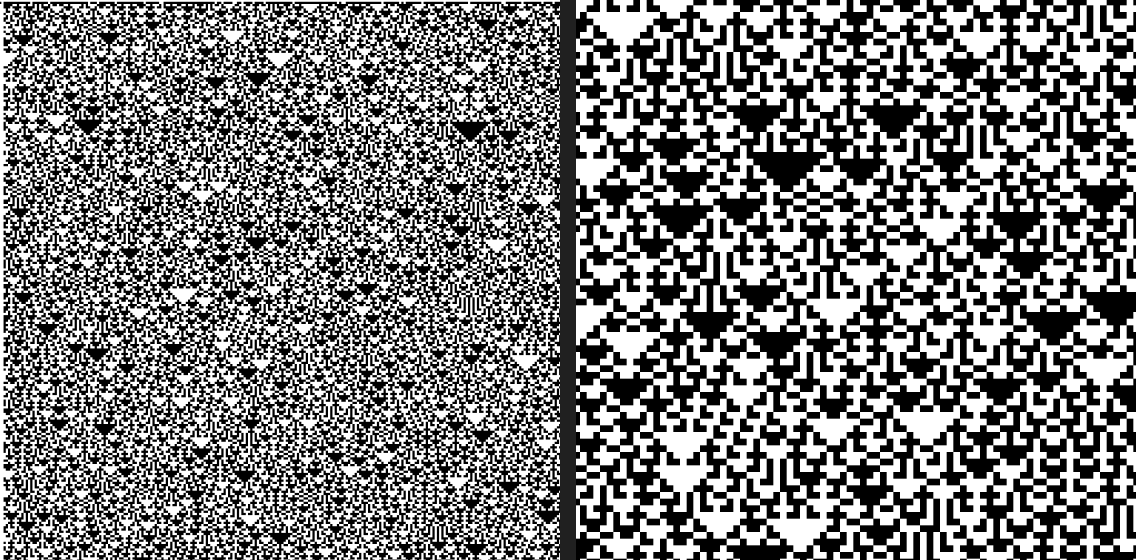
Left, the full canvas; right, a detail of the centre.
Give the GLSL for this pattern, as a Shadertoy shader.

```glsl
// Black and white weave of a one-dimensional cellular automaton, growing downwards
// from random cells: each new cell is the parity of the three cells above it.
// Parity is linear, so a cell is found directly by jumping in powers of two.

const float CELLS_ACROSS = 252.0;
const vec2 MARGIN = vec2(1.6, 0.8);   // blank border at left and top, in cells
const vec3 PAPER = vec3(1.0);
const vec3 INK = vec3(0.0);

// Integer hash giving 32 random bits
uint randomBits(int n) {
    uint h = uint(n + 4096) * 747796405u + 289133u;
    h = (h ^ (h >> 16)) * 2146121005u;
    h = (h ^ (h >> 15)) * 2221713035u;
    return h ^ (h >> 16);
}

// Coefficients of (1 + x + x^2)^power modulo 2, one per bit
uint parityKernel(int power) {
    uint kernel = 1u;
    for (int i = 0; i < power; i++) kernel ^= (kernel << 1) ^ (kernel << 2);
    return kernel;
}

// Three neighbouring words of 32 cells after 32 * leaps generations
uvec3 leapWords(int word, int leaps) {
    uint kernel = parityKernel(leaps);
    uvec3 cells = uvec3(0u);
    for (int m = 0; m <= 2 * leaps; m++) {
        if (((kernel >> m) & 1u) == 0u) continue;
        int source = word + m - leaps;
        cells ^= uvec3(randomBits(source - 1), randomBits(source), randomBits(source + 1));
    }
    return cells;
}

// Advances the words by d generations, where d is a power of two below 32
uvec3 advance(uvec3 w, int d) {
    uvec3 fromLeft = (w << d) | (uvec3(0u, w.xy) >> (32 - d));
    uvec3 fromRight = (w >> d) | (uvec3(w.yz, 0u) << (32 - d));
    return w ^ fromLeft ^ fromRight;
}

// Broken line that heads the weave
float headerInk(int column) {
    return randomBits(column + 2000) % 9u == 0u ? 0.0 : 1.0;
}

// Ink of the cells at column and column + 1 in one row
vec2 cellPair(int column, int row) {
    if (row < 0) return vec2(0.0);
    if (row == 0) return vec2(headerInk(column), headerInk(column + 1));

    int generation = row - 1;
    uvec3 words = leapWords(column >> 5, generation >> 5);
    for (int d = 1; d < 32; d *= 2) {
        if ((generation & d) != 0) words = advance(words, d);
    }
    int bit = column & 31;
    uint here = words.y >> bit;
    uint next = bit < 31 ? words.y >> (bit + 1) : words.z;
    vec2 ink = vec2(here & 1u, next & 1u);
    return ink * step(vec2(0.0), vec2(column, column + 1));
}

void mainImage(out vec4 fragColor, in vec2 fragCoord) {
    // Position in cells, with rows counted from the top
    float pixelWidth = CELLS_ACROSS / iResolution.y;
    vec2 uv = fragCoord / iResolution.y;
    vec2 p = vec2(uv.x, 1.0 - uv.y) * CELLS_ACROSS - MARGIN;

    // Box filter over the four nearest cells
    vec2 corner = floor(p - 0.5);
    vec2 blend = clamp((p - corner - 1.0) / pixelWidth + 0.5, 0.0, 1.0);
    ivec2 cell = ivec2(corner);
    vec2 pair = mix(cellPair(cell.x, cell.y), cellPair(cell.x, cell.y + 1), blend.y);
    float ink = mix(pair.x, pair.y, blend.x);

    fragColor = vec4(mix(PAPER, INK, ink), 1.0);
}
```
